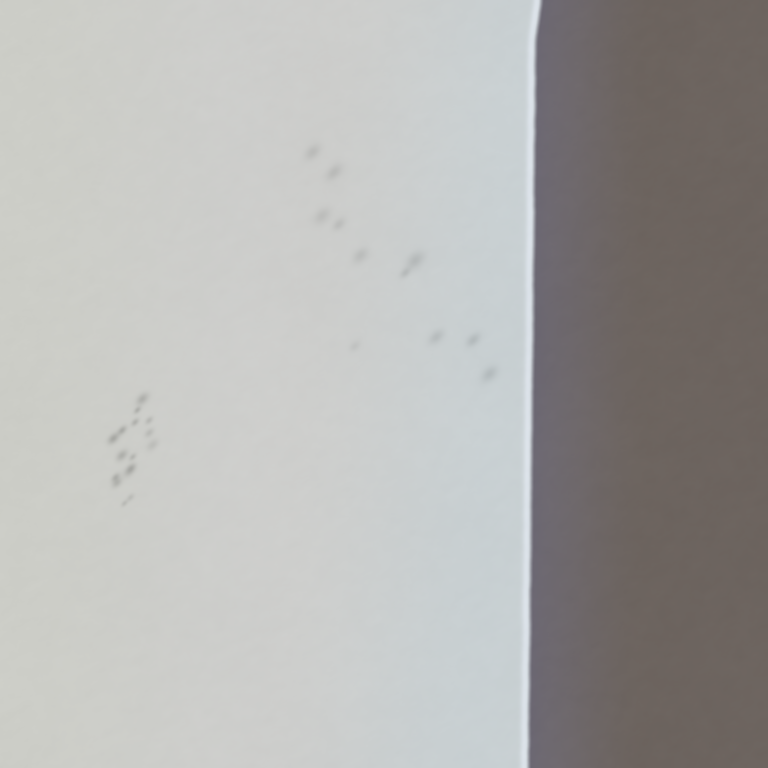
Reproduce this texture procedurally as a WebGL 2 fragment shader.

```glsl
#version 300 es
precision highp float;

uniform vec2 u_resolution;
out vec4 outColor;

// Palette
const vec3 WALL_WARM = vec3(0.800, 0.804, 0.780);
const vec3 WALL_MID = vec3(0.803, 0.805, 0.797);
const vec3 WALL_COOL = vec3(0.785, 0.815, 0.825);
const vec3 RIM_LIGHT = vec3(0.875, 0.900, 0.930);
const vec3 SHADE_COOL = vec3(0.435, 0.415, 0.440);
const vec3 SHADE_WARM = vec3(0.425, 0.392, 0.372);
const vec3 FRINGE = vec3(0.400, 0.390, 0.460);

// Edge between wall and shade
const float EDGE_BASE = 0.6885;
const float EDGE_SLOPE = 0.0100;
const float EDGE_FLARE = 0.0060;
const float EDGE_WOBBLE = 0.0022;
const float EDGE_SOFTNESS = 0.0040;
const float RIM_OFFSET = 0.0060;
const float RIM_WIDTH = 0.0050;

// Surface and marks
const float GRAIN = 0.014;
const float MOTTLE = 0.012;
const int CLUSTER_COUNT = 16;
const vec2 CLUSTER_LOW = vec2(0.145, 0.350);
const vec2 CLUSTER_HIGH = vec2(0.192, 0.478);
const float CLUSTER_DARKNESS = 0.15;
const int SMUDGE_COUNT = 11;
const vec2 SMUDGE_START = vec2(0.360, 0.800);
const vec2 SMUDGE_END = vec2(0.590, 0.470);
const float SMUDGE_DARKNESS = 0.085;

float hash(vec2 p) {
  vec3 q = fract(p.xyx * 0.1031);
  q += dot(q, q.yzx + 33.33);
  return fract((q.x + q.y) * q.z);
}

vec2 hash2(float n) {
  return vec2(hash(vec2(n, 3.7)), hash(vec2(n, 19.1)));
}

float noise(vec2 p) {
  vec2 cell = floor(p);
  vec2 f = fract(p);
  f = f * f * (3.0 - 2.0 * f);
  float low = mix(hash(cell), hash(cell + vec2(1, 0)), f.x);
  float high = mix(hash(cell + vec2(0, 1)), hash(cell + vec2(1, 1)), f.x);
  return mix(low, high, f.y);
}

float fbm(vec2 p) {
  float sum = 0.0;
  float weight = 0.5;
  for (int i = 0; i < 4; i++) {
    sum += weight * noise(p);
    p = p * 2.03 + 17.0;
    weight *= 0.5;
  }
  return sum;
}

// Soft oval spot leaning to the right
float spot(vec2 p, vec2 center, float radius) {
  vec2 d = p - center;
  d = vec2(d.x + d.y, d.y - d.x) * 0.7071;
  d.y *= 1.6;
  return exp(-dot(d, d) / (radius * radius));
}

// Spots jittered around the line from a to b
float scatter(vec2 p, vec2 a, vec2 b, int count, float spread, float radius, float seed) {
  float total = 0.0;
  vec2 across = normalize(vec2(a.y - b.y, b.x - a.x));
  for (int i = 0; i < count; i++) {
    vec2 r = hash2(float(i) * 7.0 + seed);
    float along = (float(i) + r.x) / float(count);
    vec2 center = mix(a, b, along) + across * (r.y - 0.5) * spread;
    total += spot(p, center, radius * (0.7 + 0.7 * r.x)) * (0.4 + 0.6 * r.y);
  }
  return min(total, 1.0);
}

void main() {
  vec2 uv = gl_FragCoord.xy / u_resolution;

  // Signed distance from the slightly uneven edge
  float edge = EDGE_BASE + EDGE_SLOPE * uv.y + EDGE_FLARE * smoothstep(0.94, 1.0, uv.y);
  edge += EDGE_WOBBLE * (fbm(vec2(uv.y * 28.0, 4.5)) - 0.47);
  float d = uv.x - edge;

  // Wall with a cool drift toward the edge
  vec3 wall = mix(WALL_WARM, WALL_MID, smoothstep(0.0, 0.35, uv.x));
  wall = mix(wall, WALL_COOL, smoothstep(-0.32, -0.01, d - 0.08 * (uv.y - 0.5)));
  wall -= CLUSTER_DARKNESS * scatter(uv, CLUSTER_LOW, CLUSTER_HIGH, CLUSTER_COUNT, 0.055, 0.0065, 5.0);
  wall -= SMUDGE_DARKNESS * scatter(uv, SMUDGE_START, SMUDGE_END, SMUDGE_COUNT, 0.17, 0.0100, 41.0);
  float rim = (d + RIM_OFFSET) / RIM_WIDTH;
  wall = mix(wall, RIM_LIGHT, 0.85 * exp(-rim * rim));

  // Shade with a violet fringe by the edge
  vec3 shade = mix(SHADE_COOL, SHADE_WARM, smoothstep(0.0, 0.15, d));
  shade = mix(shade, FRINGE, 0.5 * exp(-max(d, 0.0) / 0.016));

  // Join, then paper grain
  vec3 color = mix(wall, shade, smoothstep(-EDGE_SOFTNESS, EDGE_SOFTNESS, d));
  color += GRAIN * (fbm(mat2(1.0, -0.5, 0.5, 1.0) * uv * vec2(55.0, 80.0)) - 0.47);
  color += MOTTLE * (fbm(uv * 7.0 + 9.0) - 0.47);
  outColor = vec4(color, 1.0);
}
```
